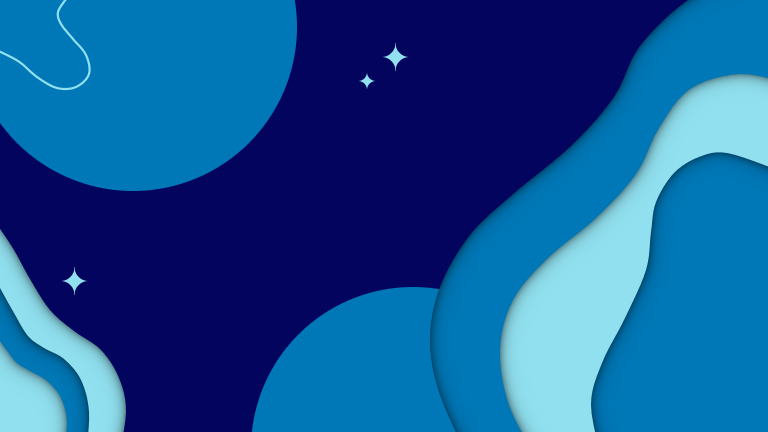
Reproduce this background procedurally as a WebGL 2 fragment shader.

```glsl
#version 300 es
precision highp float;
// Layered paper-cut waves, two discs, a wavy line and four-point stars on navy.
// Wave edges are smooth Catmull-Rom curves turned into signed distances;
// each wave is shaded softly just inside its edge.

#define HEIGHT 432.0      // canvas height in design units
#define KNOTS 11          // knots along each curve
#define STEPS 6           // chords per curve span
#define SHADE 0.42        // darkness at a wave edge
#define SPREAD 5.0        // reach of the edge shading
#define LINE_HALF 1.1     // half width of the wavy line
#define NAVY vec3(0.012, 0.016, 0.369)
#define BLUE vec3(0.0, 0.467, 0.714)
#define AQUA vec3(0.565, 0.878, 0.937)

uniform vec2 u_resolution;
out vec4 fragColor;

float cover(float d) {
  return clamp(0.5 - d * u_resolution.y / HEIGHT, 0.0, 1.0);
}

vec2 catmullRom(vec2 a, vec2 b, vec2 c, vec2 d, float t) {
  return b + 0.5 * t * (c - a + t * (2.0 * a - 5.0 * b + 4.0 * c - d
       + t * (3.0 * (b - c) + d - a)));
}

float segmentDistance(vec2 p, vec2 a, vec2 b) {
  vec2 ab = b - a;
  return length(p - a - ab * clamp(dot(p - a, ab) / dot(ab, ab), 0.0, 1.0));
}

// Signed distance to a curve; side 1 fills to its right, -1 to its left.
float curveDistance(vec2 p, vec2 k[KNOTS], float side) {
  float nearest = 1e5;
  bool inside = false;
  vec2 a = k[0];
  for (int i = 0; i < KNOTS - 1; i++) {
    vec2 before = k[max(i - 1, 0)];
    vec2 after = k[min(i + 2, KNOTS - 1)];
    for (int j = 1; j <= STEPS; j++) {
      vec2 b = catmullRom(before, k[i], k[i + 1], after, float(j) / float(STEPS));
      nearest = min(nearest, segmentDistance(p, a, b));
      if ((a.y > p.y) != (b.y > p.y)) {
        float crossing = mix(a.x, b.x, (p.y - a.y) / (b.y - a.y));
        if (side * (p.x - crossing) > 0.0) inside = !inside;
      }
      a = b;
    }
  }
  return inside ? -nearest : nearest;
}

// Star bounded by four circular arcs.
float starDistance(vec2 p, float r) {
  p = abs(p);
  return max(r - length(p - r), max(p.x, p.y) - r);
}

vec3 addWave(vec3 under, vec3 ink, float d) {
  float shadow = SHADE * exp(-max(-d, 0.0) / SPREAD);
  return mix(under, ink * (1.0 - shadow), cover(d));
}

void main() {
  vec2 p = gl_FragCoord.xy * HEIGHT / u_resolution.y;
  vec3 color = NAVY;

  // Discs
  float discs = min(length(p - vec2(133, 405)) - 164.0,
                    length(p - vec2(413, -17)) - 162.0);
  color = mix(color, BLUE, cover(discs));

  // Wavy line
  vec2 squiggle[KNOTS] = vec2[KNOTS](vec2(-8, 384), vec2(18, 371), vec2(37, 355),
    vec2(57, 344), vec2(76, 345), vec2(89, 358), vec2(86, 377), vec2(73, 393),
    vec2(61, 408), vec2(58, 420), vec2(66, 433));
  color = mix(color, AQUA, cover(abs(curveDistance(p, squiggle, 1.0)) - LINE_HALF));

  // Stars
  float stars = min(starDistance(p - vec2(395.5, 375), 14.0),
                min(starDistance(p - vec2(367, 351), 9.0),
                    starDistance(p - vec2(74.5, 151), 14.0)));
  color = mix(color, AQUA, cover(stars));

  // Right waves, outermost first
  vec2 rightOuter[KNOTS] = vec2[KNOTS](vec2(472, -33), vec2(440, 37), vec2(430, 92),
    vec2(440, 145), vec2(470, 197), vec2(512, 237), vec2(571, 286), vec2(614, 335),
    vec2(640, 386), vec2(688, 432), vec2(735, 452));
  vec2 rightMiddle[KNOTS] = vec2[KNOTS](vec2(543, -36), vec2(510, 24), vec2(500, 82),
    vec2(513, 132), vec2(548, 174), vec2(596, 214), vec2(636, 258), vec2(659, 304),
    vec2(690, 343), vec2(740, 358), vec2(790, 348));
  vec2 rightInner[KNOTS] = vec2[KNOTS](vec2(602, -28), vec2(591, 27), vec2(602, 69),
    vec2(625, 114), vec2(646, 162), vec2(651, 200), vec2(656, 230), vec2(674, 259),
    vec2(699, 275), vec2(727, 279), vec2(775, 263));
  color = addWave(color, BLUE, curveDistance(p, rightOuter, 1.0));
  color = addWave(color, AQUA, curveDistance(p, rightMiddle, 1.0));
  color = addWave(color, BLUE, curveDistance(p, rightInner, 1.0));

  // Left waves, outermost first
  vec2 leftOuter[KNOTS] = vec2[KNOTS](vec2(118, -28), vec2(126, 20), vec2(119, 54),
    vec2(101, 82), vec2(74, 101), vec2(50, 122), vec2(30, 153), vec2(14, 182),
    vec2(-2, 206), vec2(-20, 230), vec2(-40, 252));
  vec2 leftMiddle[KNOTS] = vec2[KNOTS](vec2(86, -23), vec2(89, 20), vec2(81, 52),
    vec2(64, 73), vec2(44, 84), vec2(28, 96), vec2(14, 119), vec2(0, 144),
    vec2(-14, 170), vec2(-30, 192), vec2(-45, 212));
  vec2 leftInner[KNOTS] = vec2[KNOTS](vec2(62, -28), vec2(67, 8), vec2(61, 34),
    vec2(47, 51), vec2(30, 61), vec2(17, 69), vec2(8, 80), vec2(-2, 94),
    vec2(-12, 110), vec2(-25, 127), vec2(-40, 142));
  color = addWave(color, AQUA, curveDistance(p, leftOuter, -1.0));
  color = addWave(color, BLUE, curveDistance(p, leftMiddle, -1.0));
  color = addWave(color, AQUA, curveDistance(p, leftInner, -1.0));

  fragColor = vec4(color, 1.0);
}
```
